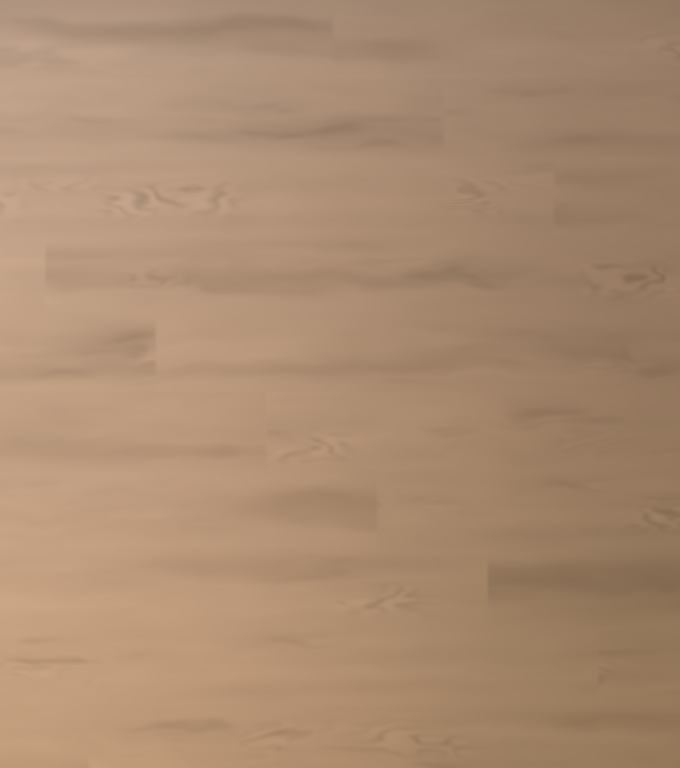
A Shadertoy shader for this texture:

```glsl
// Soft view of pale oak floor planks, laid level with staggered end joints.
// Warped, stretched value noise gives bands, mottling and flecks, bent contour lines
// the arched figure, and four corner colours the light falling off to the right.

const vec3 TOP_LEFT     = vec3(0.755, 0.638, 0.550);
const vec3 TOP_RIGHT    = vec3(0.590, 0.482, 0.394);
const vec3 BOTTOM_LEFT  = vec3(0.775, 0.624, 0.494);
const vec3 BOTTOM_RIGHT = vec3(0.590, 0.474, 0.356);

const float PLANK_HEIGHT = 0.102;
const float PLANK_LENGTH = 0.807;
const float STAGGER      = 0.144;  // joint shift from one row to the next
const float FIRST_JOINT  = -0.373;
const float PLANK_TONE   = 0.026;
const float BAND_DEPTH   = 0.105;
const float STREAK_DEPTH = 0.050;
const float MOTTLE_DEPTH = 0.045;
const float FLECK_DEPTH  = 0.085;
const float FIGURE_DEPTH = 0.15;
const float BLUR         = 0.0020; // spacing of the softening samples

float hash(vec2 p) {
    return fract(sin(dot(p, vec2(127.1, 311.7))) * 43758.5453);
}

float noise(vec2 p) {
    vec2 i = floor(p);
    vec2 f = fract(p);
    f = f * f * f * (f * (f * 6.0 - 15.0) + 10.0);
    float low  = mix(hash(i), hash(i + vec2(1.0, 0.0)), f.x);
    float high = mix(hash(i + vec2(0.0, 1.0)), hash(i + vec2(1.0, 1.0)), f.x);
    return mix(low, high, f.y);
}

float fbm(vec2 p) {
    float sum = 0.0;
    float weight = 0.5;
    for (int i = 0; i < 3; i++) {
        sum += weight * noise(p);
        p = p * 2.03 + vec2(5.3, 9.1);
        weight *= 0.5;
    }
    return sum / 0.875;
}

// Arched, broken growth lines in scattered patches along the heart of a plank
float figure(vec2 p, float across, float seed) {
    float v = across - (seed - 0.5) * 0.4;
    float facing = seed > 0.5 ? 1.0 : -1.0;
    float warp = fbm(p * vec2(11.0, 34.0));
    float phase = facing * p.x * 17.0 + 5.0 * sqrt(v * v + 0.006) + 4.5 * warp;
    float line = pow(0.5 + 0.5 * sin(6.2832 * phase), 2.0);
    float patches = smoothstep(0.50, 0.82, noise(vec2(p.x * 5.0, seed * 91.0)));
    float breakup = smoothstep(0.25, 0.75, noise(p * vec2(18.0, 50.0)));
    return (line - 0.3) * patches * breakup * exp(-26.0 * v * v);
}

// Relative brightness of the wood at a point
float wood(vec2 p) {
    float depth = (1.0 - p.y) / PLANK_HEIGHT;
    float row = floor(depth);
    float across = fract(depth) - 0.5;
    float along = (p.x - FIRST_JOINT - STAGGER * row) / PLANK_LENGTH;
    float seed = hash(vec2(row + 3.0, floor(along) + 7.0));
    float inside = smoothstep(0.5, 0.22, abs(across)); // fades grain at long edges

    vec2 g = p + vec2(seed * 31.0, seed * 17.0);
    g.y += 0.014 * (noise(g * vec2(5.0, 9.0)) - 0.5) - 0.03 * p.x * (seed - 0.3);
    g.y += 0.011 * (noise(g * vec2(19.0, 24.0)) - 0.5);

    float bands = smoothstep(0.48, 0.88, fbm(g * vec2(2.0, 17.0)));
    float streaks = fbm(g * vec2(5.0, 48.0)) - 0.5;
    float mottle = fbm(g * vec2(13.0, 42.0)) - 0.5;
    float zone = smoothstep(0.35, 0.75, noise(g * vec2(3.5, 13.0)));
    float flecks = smoothstep(0.56, 0.86, fbm(g * vec2(9.0, 62.0)));

    return 1.007 + PLANK_TONE * (seed - 0.5)
         - BAND_DEPTH * bands * inside
         + STREAK_DEPTH * streaks * mix(0.5, 1.0, inside)
         + MOTTLE_DEPTH * mottle * mix(0.5, 1.0, inside)
         - FLECK_DEPTH * flecks * zone * inside
         - FIGURE_DEPTH * figure(g, across, seed);
}

// Uneven room light over the floor
vec3 roomLight(vec2 uv) {
    float x = mix(uv.x, smoothstep(0.0, 1.0, uv.x), 0.5);
    vec3 light = mix(mix(BOTTOM_LEFT, BOTTOM_RIGHT, x),
                     mix(TOP_LEFT, TOP_RIGHT, x), uv.y);
    vec2 shade = (uv - vec2(1.05, 0.42)) / vec2(0.4, 0.3);
    light *= 1.0 - 0.045 * exp(-dot(shade, shade));
    light *= 1.0 - 0.09 * smoothstep(0.93, 1.01, uv.y) * (1.0 - 0.6 * uv.x);
    float blotch = fbm(uv * vec2(2.5, 5.0) + 4.0) - 0.5;
    return light + blotch * vec3(0.025, 0.012, 0.012);
}

void mainImage(out vec4 fragColor, in vec2 fragCoord) {
    vec2 uv = fragCoord / iResolution.xy;
    vec2 p = fragCoord / iResolution.y;

    // Average a small grid of samples for the out-of-focus look
    float tone = 0.0;
    for (int j = -1; j <= 1; j++) {
        for (int i = -1; i <= 1; i++) {
            tone += wood(p + BLUR * vec2(float(i), float(j)));
        }
    }
    tone /= 9.0;

    // Darker grain is also a little warmer
    vec3 color = roomLight(uv) * pow(vec3(tone), vec3(0.95, 1.0, 1.08));
    fragColor = vec4(color, 1.0);
}
```
